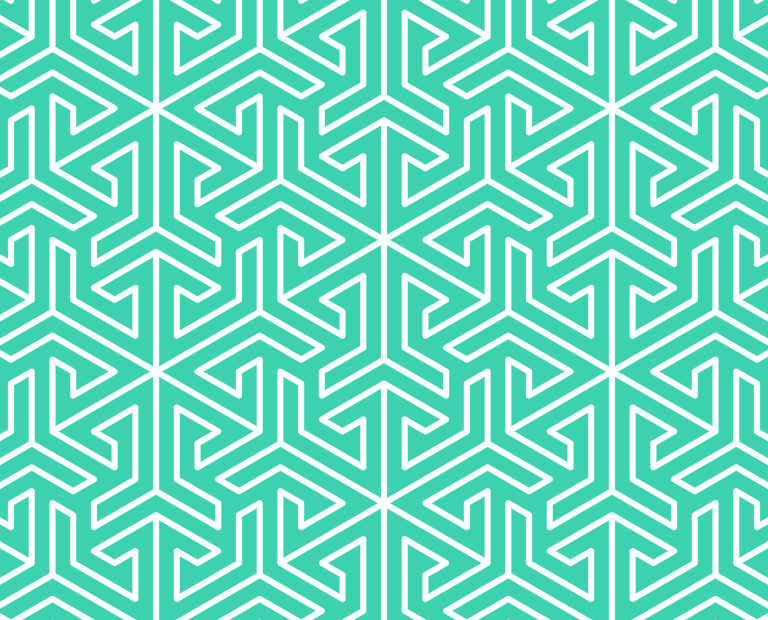
Write a Shadertoy shader that draws this pattern.

```glsl
const float ROOT3_2 = 0.8660254;
const float STAR_PERIOD = 0.3427;           // star spacing as a share of canvas width
const vec2 STAR_CENTER = vec2(0.5, 0.4948); // one star, in canvas widths
const float GRID_STEPS = 11.0;              // triangular grid steps between stars
const float LINE_WIDTH = 0.255;             // in grid steps
const vec3 TEAL = vec3(0.24, 0.82, 0.69);
const vec3 WHITE = vec3(0.99, 1.0, 1.0);

// Closed meander filling one sixth of a star, in grid columns and steps
const int CORNERS = 10;
const vec2 MEANDER[CORNERS] = vec2[CORNERS](
    vec2(0.0, 0.0), vec2(0.0, 5.0), vec2(3.0, 6.5), vec2(3.0, 5.5), vec2(1.0, 4.5),
    vec2(1.0, 1.5), vec2(3.0, 2.5), vec2(2.0, 3.0), vec2(2.0, 4.0), vec2(5.0, 2.5));

float segmentDistance(vec2 p, vec2 a, vec2 b) {
    vec2 ap = p - a, ab = b - a;
    return length(ap - ab * clamp(dot(ap, ab) / dot(ab, ab), 0.0, 1.0));
}

// Mirror the plane into the 60 degree wedge beside the downward ray
vec2 foldToWedge(vec2 p) {
    vec2 q = vec2(abs(p.x), -p.y);
    vec2 normal = vec2(0.5, -ROOT3_2);
    q -= 2.0 * max(dot(q, normal), 0.0) * normal;
    return vec2(abs(q.x), q.y);
}

float starDistance(vec2 p) {
    vec2 q = foldToWedge(p);
    vec2 gridScale = vec2(ROOT3_2, 1.0);
    float nearest = 1e3;
    for (int i = 0; i < CORNERS; i++) {
        vec2 a = MEANDER[i] * gridScale;
        vec2 b = MEANDER[(i + 1) % CORNERS] * gridScale;
        nearest = min(nearest, segmentDistance(q, a, b));
    }
    return nearest;
}

// Skewed lattice coordinates to the plane
vec2 latticeToPlane(vec2 cell, float period) {
    return period * vec2(ROOT3_2 * cell.x, cell.y + 0.5 * cell.x);
}

// Interlocking stars reach into neighbouring cells
float latticeDistance(vec2 p, float period) {
    float column = p.x / (period * ROOT3_2);
    vec2 cell = vec2(column, p.y / period - 0.5 * column);
    vec2 local = fract(cell + 0.5) - 0.5;
    float nearest = 1e3;
    for (int y = -1; y <= 1; y++) {
        for (int x = -1; x <= 1; x++) {
            vec2 offset = local - vec2(x, y);
            nearest = min(nearest, starDistance(latticeToPlane(offset, period)));
        }
    }
    return nearest;
}

void mainImage(out vec4 fragColor, in vec2 fragCoord) {
    float stepsPerWidth = GRID_STEPS / STAR_PERIOD;
    vec2 p = (fragCoord / iResolution.x - STAR_CENTER) * stepsPerWidth;
    float pixel = stepsPerWidth / iResolution.x;

    float edge = latticeDistance(p, GRID_STEPS) - 0.5 * LINE_WIDTH;
    float ink = 1.0 - smoothstep(-0.75 * pixel, 0.75 * pixel, edge);
    fragColor = vec4(mix(TEAL, WHITE, ink), 1.0);
}
```
